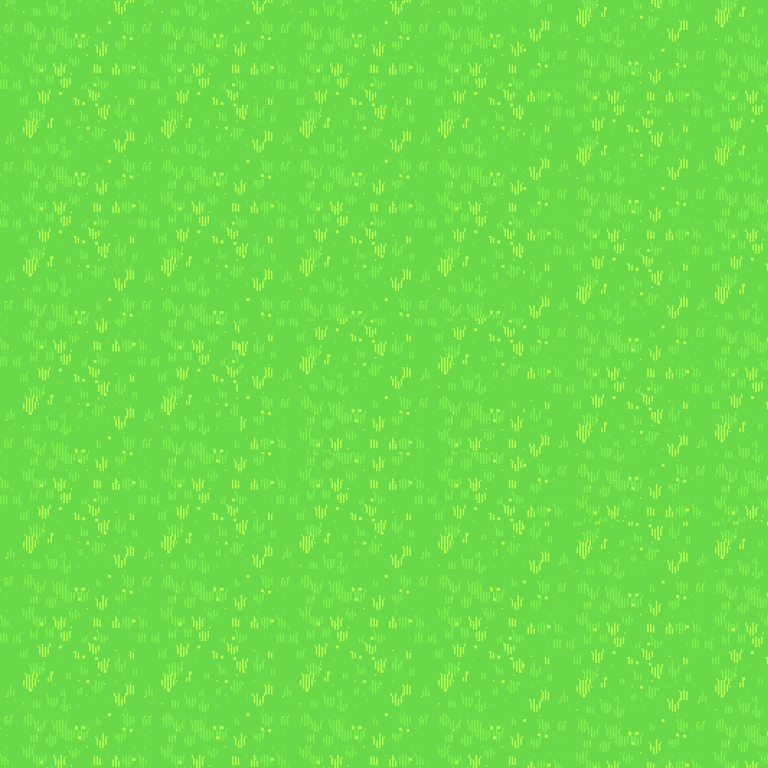
Give the GLSL for this pattern, as a WebGL 1 fragment shader.

```glsl
precision highp float;
// Pixel-art meadow: a repeating tile of grass tufts and specks, with shifted patches.

#define REPEATS 5.55      // tiles across and down the canvas
#define TILE 96.0         // art pixels per tile
#define TUFT_CELL 12.0    // art pixels per tuft cell
#define SPECK_CELL 8.0    // art pixels per speck cell
#define TUFT_DENSITY 0.84
#define BRIGHT_SHARE 0.30
#define SPECK_DENSITY 0.48
#define BLADE_CURL 0.85
#define GROUND vec3(0.41, 0.85, 0.29)
#define DIM_GRASS vec3(0.50, 0.94, 0.31)
#define BRIGHT_GRASS vec3(0.71, 1.00, 0.32)

uniform vec2 u_resolution;

float hash(vec2 p, float seed) {
  vec3 q = fract(vec3(p.xyx + seed * 7.31) * vec3(0.1031, 0.1030, 0.0973));
  q += dot(q, q.yzx + 33.33);
  return fract((q.x + q.y) * q.z);
}

// Vertical tile offset of each patch, in art pixels
float patchShift(vec2 pixel) {
  vec2 p = pixel / (REPEATS * TILE);
  float middle = step(0.31, p.x) * step(p.x, 0.68);
  float band = step(0.41, p.y) * step(p.y, 0.585);
  float right = step(0.68, p.x);
  return floor(right * mix(4.0, 19.0, step(0.32, p.y)) - middle * band * 28.0);
}

// 1 where an art pixel lies on a fan of blades; q is relative to the root
float tuft(vec2 q, float blades, vec2 id) {
  float height = 2.2 * blades + 1.0;
  float hit = 0.0;
  for (int i = 0; i < 5; i++) {
    float k = float(i);
    float side = k - 0.5 * (blades - 1.0);
    float rise = q.y / height;
    float top = height * mix(0.5, 1.0, hash(id, 11.0 + k));
    float foot = step(1.5, abs(side)) * 2.0;
    float x = floor(2.0 * side + side * BLADE_CURL * rise * rise + 0.5);
    float onBlade = step(abs(q.x - x), 0.5) * step(foot, q.y) * step(q.y, top - 0.5);
    hit = max(hit, onBlade * step(k + 0.5, blades));
  }
  return hit;
}

// Grass level: 0 ground, 1 dim, 2 bright
float tuftLevel(vec2 pixel) {
  float level = 0.0;
  float rows = TILE / TUFT_CELL;
  float baseRow = floor(pixel.y / TUFT_CELL);
  for (int j = -1; j <= 0; j++) {
    float row = baseRow + float(j);
    float stagger = mod(row, 2.0) * 0.5 * TUFT_CELL;
    float column = floor((pixel.x - stagger) / TUFT_CELL);
    for (int i = -1; i <= 1; i++) {
      vec2 cell = vec2(column + float(i), row);
      vec2 id = mod(cell, rows);
      vec2 jitter = vec2(hash(id, 1.0), hash(id, 2.0));
      vec2 root = cell * TUFT_CELL + vec2(stagger, 0.0);
      root += floor(vec2(3.0, 0.0) + jitter * vec2(6.0, 8.0));
      float blades = 2.0 + floor(hash(id, 3.0) * 3.4);
      float shade = 1.0 + step(hash(id, 4.0), BRIGHT_SHARE);
      float present = step(hash(id, 5.0), TUFT_DENSITY);
      level = max(level, present * shade * tuft(pixel - root, blades, id));
    }
  }
  return level;
}

// Single-pixel specks and a few bright two-pixel squares
float speckLevel(vec2 pixel) {
  vec2 cell = floor(pixel / SPECK_CELL);
  vec2 id = mod(cell, TILE / SPECK_CELL);
  vec2 spot = floor(vec2(hash(id, 21.0), hash(id, 22.0)) * (SPECK_CELL - 1.0));
  vec2 q = pixel - cell * SPECK_CELL - spot;
  float kind = hash(id, 23.0);
  float size = 1.0 + step(kind, 0.09);
  float inside = step(0.0, min(q.x, q.y)) * step(max(q.x, q.y), size - 0.5);
  float shade = 1.0 + step(kind, 0.15);
  return inside * shade * step(kind, SPECK_DENSITY);
}

vec3 meadow(vec2 pixel) {
  pixel.y += patchShift(pixel);
  float level = max(tuftLevel(pixel), speckLevel(pixel));
  vec3 color = mix(GROUND, DIM_GRASS, step(0.5, level));
  return mix(color, BRIGHT_GRASS, step(1.5, level));
}

void main() {
  float scale = REPEATS * TILE / min(u_resolution.x, u_resolution.y);
  vec2 position = gl_FragCoord.xy * scale;
  // Blend the art pixels under the footprint by their covered area
  vec2 low = floor(position - 0.5 * scale);
  vec2 high = floor(position + 0.5 * scale);
  vec2 cover = clamp((position + 0.5 * scale - high) / scale, 0.0, 1.0);
  vec3 lower = mix(meadow(low), meadow(vec2(high.x, low.y)), cover.x);
  vec3 upper = mix(meadow(vec2(low.x, high.y)), meadow(high), cover.x);
  gl_FragColor = vec4(mix(lower, upper, cover.y), 1.0);
}
```
